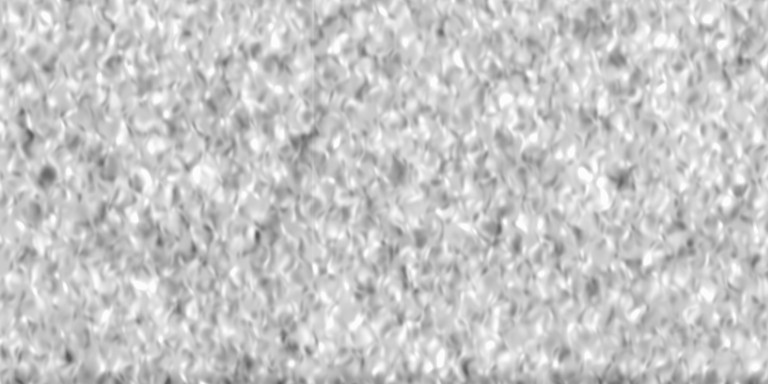
A Shadertoy shader for this texture:

```glsl
// Pale grey granular stone with soft upright grains and scattered dark flecks.

const float BASE_GREY = 0.802;
const float FINE_CONTRAST = 0.165;
const float MID_CONTRAST = 0.18;
const float CLOUD_CONTRAST = 0.045;
const float FLECK_DEPTH = 0.21;
const float EDGE_DEPTH = 0.17;

vec4 hash4(vec2 cell, float seed) {
    vec4 h = fract(vec4(cell.xyx, cell.y + seed) * vec4(0.1031, 0.1030, 0.0973, 0.1099) + seed * 0.137);
    h += dot(h, h.wzxy + 33.33);
    return fract((h.xxyz + h.yzzw) * h.zywx);
}

mat2 rotation(float angle) {
    float c = cos(angle), s = sin(angle);
    return mat2(c, s, -s, c);
}

// Smooth blob of radius one, narrowed across its own axis
float softBlob(vec2 offset, float angle, float squeeze) {
    vec2 q = rotation(angle) * offset;
    q.x *= squeeze;
    float k = max(0.0, 1.0 - dot(q, q));
    return k * k * k;
}

// Cellular sum of blobs: share is the part of cells filled,
// weights run from lowest to one
float blobField(vec2 p, float seed, float share, float lowest, float tilt) {
    vec2 cell = floor(p);
    float sum = 0.0;
    for (int y = -1; y <= 1; y++) {
        for (int x = -1; x <= 1; x++) {
            vec2 c = cell + vec2(x, y);
            vec4 r = hash4(c + 50.0, seed);
            float angle = tilt * (fract(r.z * 7.31 + r.w * 3.7) * 2.0 - 1.0);
            float weight = step(1.0 - share, r.z) * mix(lowest, 1.0, r.w);
            sum += weight * softBlob(p - c - r.xy, angle, 1.4);
        }
    }
    return sum;
}

// Layered sines that bend outlines
vec2 waver(vec2 p, float frequency) {
    vec2 a = p * frequency;
    return sin(a.yx + vec2(0.7, 2.1) + 1.3 * sin(a * 1.7))
         + 0.5 * sin(a.yx * 2.3 + a * 0.9 + vec2(4.2, 1.1));
}

// Thin upright line with a soft falloff
float hairline(float x, float center, float halfWidth) {
    return 1.0 - smoothstep(0.0, halfWidth, abs(x - center));
}

void mainImage(out vec4 fragColor, in vec2 fragCoord) {
    vec2 p = fragCoord / iResolution.y;
    vec2 bent = p + 0.004 * waver(p, 45.0);

    // Grains at two sizes over faint broad clouds
    float fine = blobField(bent * vec2(54.0, 44.0), 3.0, 1.0, -1.0, 0.7);
    float mid = blobField(bent * vec2(32.0, 27.0), 11.0, 1.0, -1.0, 0.9);
    float cloud = blobField(p * 6.0, 23.0, 1.0, -1.0, 1.5);

    // Sparse dark flecks with crooked outlines
    vec2 crooked = p + 0.008 * waver(p, 62.0);
    float flecks = blobField(crooked * vec2(21.0, 18.0), 37.0, 0.14, 0.55, 1.4);

    float grey = BASE_GREY
               + FINE_CONTRAST * fine
               + MID_CONTRAST * mid
               + CLOUD_CONTRAST * cloud
               - FLECK_DEPTH * min(flecks, 1.2);

    // Shaded lower rim and a faint upper seam
    grey -= EDGE_DEPTH * (1.0 - smoothstep(0.0, 0.05, p.y));
    grey += 0.035 * hairline(p.x, 0.815, 0.005) * smoothstep(0.2, 0.5, p.y);

    fragColor = vec4(vec3(clamp(grey, 0.36, 0.99)), 1.0);
}
```
